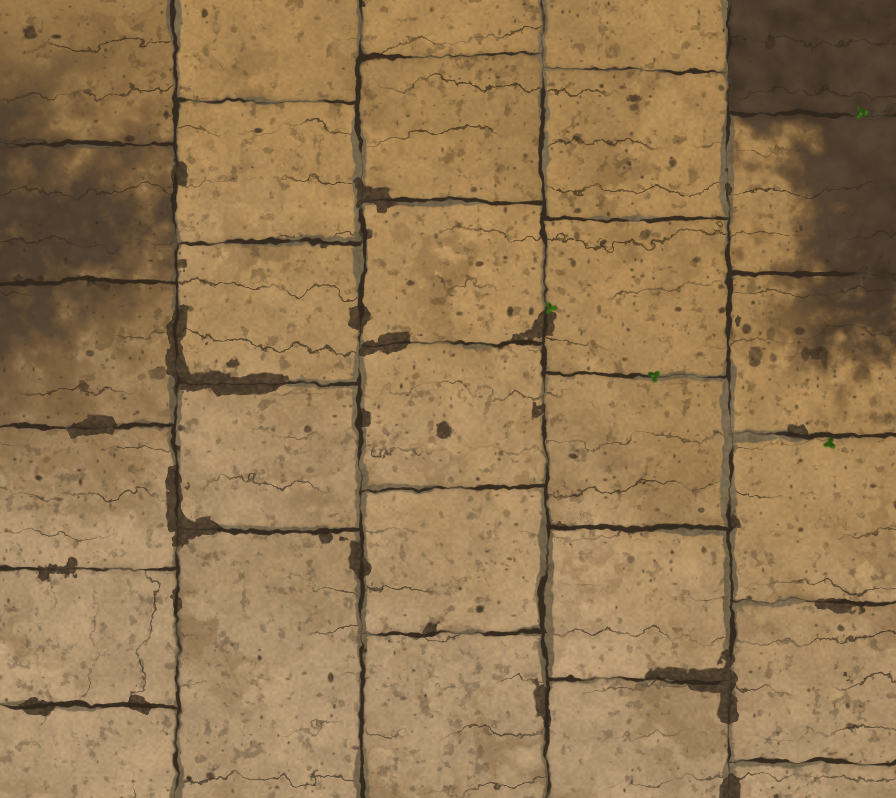
Write a WebGL 2 fragment shader that draws this texture.

```glsl
#version 300 es
precision highp float;
// Worn sandstone paving: five columns of blocks, each with its own course height.
// Distances to the ragged joints give mortar and cracks; noise gives veins,
// soot stains and mottling; jittered cells scatter the pits.
uniform vec2 u_resolution;
out vec4 fragColor;

float hash(vec2 p) {
  vec3 q = fract(p.xyx * 0.1031);
  q += dot(q, q.yzx + 33.33);
  return fract((q.x + q.y) * q.z);
}

float noise(vec2 p) {
  vec2 i = floor(p), f = fract(p);
  f = f * f * (3.0 - 2.0 * f);
  return mix(mix(hash(i), hash(i + vec2(1, 0)), f.x),
             mix(hash(i + vec2(0, 1)), hash(i + vec2(1, 1)), f.x), f.y);
}

float fbm(vec2 p) {
  float sum = 0.0, amp = 0.52;
  for (int i = 0; i < 5; i++) {
    sum += amp * noise(p);
    p = mat2(1.6, 1.2, -1.2, 1.6) * p + 17.3;
    amp *= 0.5;
  }
  return sum;
}

// Dark holes at three sizes, crowded inside one pocked area
float pits(vec2 p) {
  float mask = 0.0, scale = 12.0;
  float ragged = 0.2 * (fbm(p * 75.0) - 0.5);
  for (int i = 0; i < 3; i++) {
    vec2 g = p * scale, id = floor(g), seed = id + 61.0 * float(i);
    vec2 centre = 0.25 + 0.5 * vec2(hash(seed + 3.1), hash(seed + 8.7));
    float pocked = i == 1 ? 1.0 - smoothstep(0.05, 0.08, length((id / scale - vec2(0.96, 0.41)) * vec2(0.8, 1.3))) : 0.0;
    float chance = 0.2 * smoothstep(0.3, 0.75, noise(id / scale * 6.0 + 4.0)) + 0.6 * pocked;
    float radius = mix(0.02, 0.13, hash(seed + 5.5)) + 0.07 * pocked;
    vec2 stretch = mix(vec2(0.6, 1.2), vec2(1.2, 0.6), hash(seed + 2.2));
    float d = length((fract(g) - centre) * stretch) + ragged - radius;
    float soft = 0.0018 * scale;
    float depth = 0.5 + 0.5 * hash(seed + 7.7);
    mask = max(mask, depth * step(hash(seed), chance) * (1.0 - smoothstep(-soft, soft, d)));
    scale *= 2.7;
  }
  return mask;
}

// Thin broken lines that follow the bedding of the stone
float veins(vec2 p, vec2 block) {
  vec2 seed = block * 7.3 + 20.0;
  float level = p.y * 16.0 + 0.9 * fbm(p * vec2(8, 6) + seed) + 0.5 * fbm(p * 50.0 + seed);
  float line = 1.0 - smoothstep(0.004, 0.036, abs(fract(level) - 0.5));
  return line * smoothstep(0.40, 0.66, fbm(p * vec2(7, 14) + seed.yx));
}

// Small leaf clumps rooted in the joints
float weeds(vec2 p) {
  float mask = 0.0;
  for (float i = 0.0; i < 4.0; i++) {
    vec2 root = vec2(0.69 + 0.13 * i + (i == 2.0 ? 0.09 : 0.0), 0.386 + 0.085 * i - 0.5 * step(3.0, i));
    vec2 v = p - root;
    float lobes = 0.008 * (0.75 + 0.3 * cos(3.0 * atan(v.y, v.x) + 2.0 * i));
    mask = max(mask, 1.0 - smoothstep(-0.002, 0.002, length(v) - lobes));
  }
  return mask;
}

void main() {
  // Canvas height is one unit, measured downward
  vec2 p = gl_FragCoord.xy / u_resolution.y;
  p.y = 1.0 - p.y;
  float broad = fbm(p * 7.0), fine = fbm(p * 38.0 + 5.0), grain = noise(p * 280.0);

  // Block layout: top joint and course height for each column
  float start[5] = float[5](0.180, 0.128, 0.070, 0.081, 0.142);
  float pitch[5] = float[5](0.177, 0.178, 0.181, 0.193, 0.203);
  vec2 q = p + 0.010 * (vec2(fine, fbm(p * 34.0 + 40.0)) - 0.5);
  q += 0.003 * (vec2(noise(p * 130.0), noise(p * 130.0 + 50.0)) - 0.5);
  float s = (q.x + 0.0118 - 0.004 * q.y) / 0.2308;
  float column = clamp(floor(s), 0.0, 4.0);
  int c = int(column);
  float t = (q.y - start[c]) / pitch[c];
  float joint = clamp(round(t), 0.0, c == 1 ? 3.0 : 4.0); // end blocks may run long
  float off = t - joint - 0.05 * (hash(vec2(column, joint + 9.0)) - 0.5);
  off -= 0.04 * (hash(vec2(joint, column + 3.0)) - 0.5) * (s - column);
  vec2 block = vec2(column, joint - 1.0 + step(0.0, off));
  vec2 across = vec2((s - clamp(round(s), 1.0, 4.0)) * 0.2308, off * pitch[c]);
  vec2 gap = abs(across);
  float edge = 0.014 - length(max(0.014 - gap, 0.0));

  // Stone: golden above, paler toward the lower left
  float pale = smoothstep(0.0, 0.65, p.y * 0.9 - p.x * 0.33 + 0.3 * (broad - 0.5));
  vec3 color = mix(vec3(0.65, 0.51, 0.315), vec3(0.685, 0.575, 0.435), pale);
  color *= 0.97 + 0.06 * hash(block + 31.0);
  color *= 0.80 + 0.14 * broad + 0.18 * fine + 0.1 * grain;
  float smudge = smoothstep(0.48, 0.85, fbm(p * 13.0 + block * 3.0 + 2.0 * fine));
  color = mix(color, vec3(0.45, 0.34, 0.21), 0.42 * smudge);
  color *= 1.0 - 0.2 * smoothstep(0.62, 0.78, fbm(p * 85.0 + 13.0));

  // Soot on the outer columns: brown fringe, dark core
  float reach = p.x + 0.18 * (1.0 - smoothstep(0.11, 0.17, p.y)) + 0.2 * (broad - 0.5) + 0.24 * (fine - 0.5);
  float right = smoothstep(0.90, 1.08, reach) * (1.0 - smoothstep(0.34, 0.54, p.y + 0.25 * (fine - 0.5)));
  float bell = exp(-pow((p.y - 0.29) / 0.25, 2.0));
  float left = bell * (0.82 - 2.0 * p.x + 0.9 * (broad - 0.5) + 1.5 * (fine - 0.5));
  float soot = c == 4 ? right : c == 0 ? clamp(left, 0.0, 1.0) : 0.0;
  color = mix(color, vec3(0.43, 0.325, 0.20) * (0.75 + 0.5 * fine), 0.7 * smoothstep(0.0, 0.5, soot));
  color = mix(color, vec3(0.27, 0.215, 0.165) * (0.75 + 0.5 * fine), 0.9 * smoothstep(0.25, 1.0, soot));

  // Veins run upright in the lowest left blocks
  bool upright = c == 0 && block.y > 2.5;
  color *= 1.0 - 0.48 * veins(upright ? p.yx : p, block) * (1.0 - 0.6 * soot);
  color = mix(color, vec3(0.23, 0.18, 0.13) * (0.8 + 0.5 * grain), 0.85 * pits(p));

  // Joints: worn rim, patches of mortar, a few dark chips
  color *= 0.9 + 0.1 * smoothstep(0.0, 0.010, edge);
  float patchy = smoothstep(0.44, 0.68, fbm(p * 10.0 + 60.0));
  float width = 0.001 + (gap.x < gap.y ? 0.0025 + 0.006 * patchy : 0.0045 * patchy);
  float mortar = 1.0 - smoothstep(-0.0013, 0.0013, edge - width);
  vec3 mortarColor = vec3(0.45, 0.39, 0.29) * (0.75 + 0.35 * fine + 0.15 * grain);
  color = mix(color, mortarColor * (1.0 - 0.4 * soot), mortar);
  float chip = 0.016 * smoothstep(0.60, 0.74, fbm(p * 17.0 + 25.0)) - min(gap.x, gap.y);
  color = mix(color, vec3(0.25, 0.20, 0.145) * (0.8 + 0.4 * grain), 0.85 * smoothstep(0.0, 0.003, chip));

  // One crack per joint, wandering to either side of the mortar
  vec2 wander = 0.012 * (vec2(noise(p * 9.0 + 70.0), noise(p * 9.0 + 90.0)) - 0.5) * (0.25 + 0.75 * patchy);
  vec2 side = abs(across + wander);
  float swell = fbm(p * 24.0 + 80.0);
  float thick = 0.0002 + 0.0028 * smoothstep(0.25, 0.75, swell);
  float crack = 1.0 - smoothstep(thick - 0.0008, thick + 0.0013, min(side.x, side.y));
  color = mix(color, vec3(0.18, 0.14, 0.10), crack * (0.45 + 0.45 * smoothstep(0.3, 0.5, swell)));

  color = mix(color, vec3(0.22, 0.38, 0.08) * (0.6 + 0.7 * grain), weeds(p));
  fragColor = vec4(color, 1.0);
}
```
